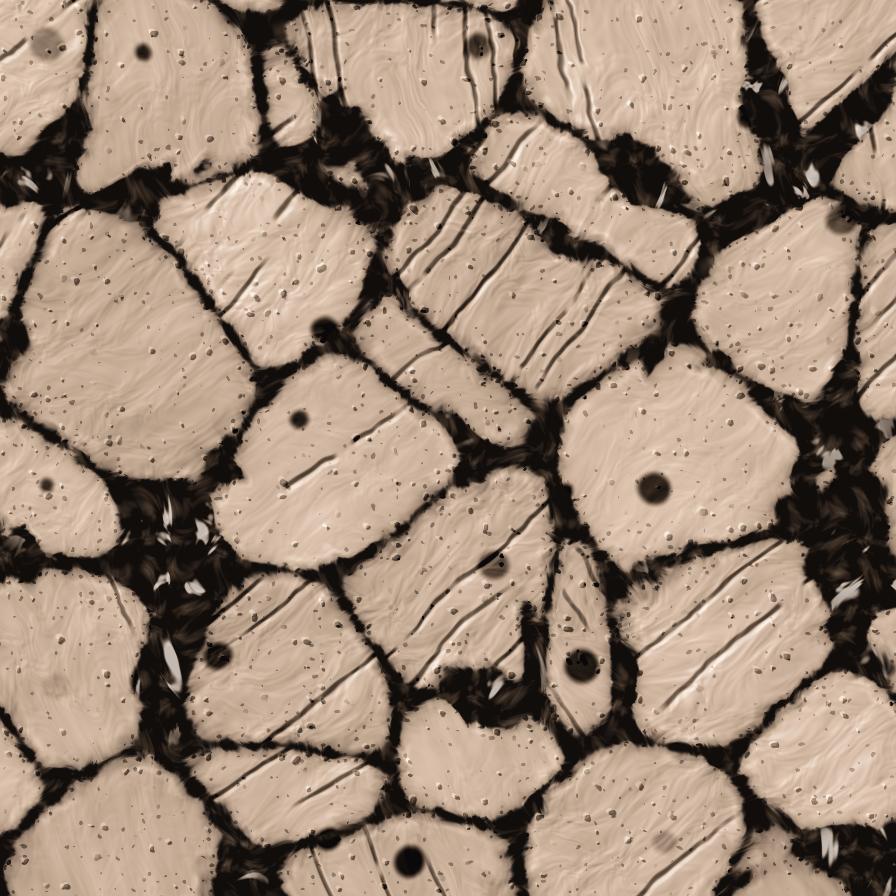
Write a Shadertoy shader that draws this texture.

```glsl
const float GRAINS = 5.0;

vec2 hash2(vec2 p) {
    vec3 a = fract(p.xyx * vec3(0.1031, 0.1030, 0.0973));
    a += dot(a, a.yzx + 33.33);
    return fract((a.xx + a.yz) * a.zy);
}

// Layered sines, each octave bent by the one before
float ripple(vec2 p) {
    float sum = 0.0, amp = 0.5;
    for (int i = 0; i < 4; i++) {
        p = mat2(0.8, 0.6, -0.6, 0.8) * p * 1.8 + sin(p.yx * 1.1) + 1.7;
        sum += amp * sin(p.x) * cos(p.y);
        amp *= 0.6;
    }
    return sum;
}

float softMin(float a, float b, float k) {
    float h = max(k - abs(a - b), 0.0) / k;
    return min(a, b) - h * h * k * 0.25;
}

// Seed offset from q (xy) and the weight that enlarges its grain (z)
vec3 grainSeed(vec2 cell, vec2 q) {
    return vec3(cell + hash2(cell) - q, 0.4 * hash2(cell + 71.0).x);
}

float power(vec3 s) { return dot(s.xy, s.xy) - s.z; }

// Weighted cellular pattern: rounded border distance (x), grain cell (yz)
vec3 grainField(vec2 q) {
    vec2 home = floor(q), nearest = home;
    float best = 100.0;
    for (int k = 0; k < 25; k++) {
        vec2 cell = home + vec2(k % 5 - 2, k / 5 - 2);
        float d = power(grainSeed(cell, q));
        if (d < best) { best = d; nearest = cell; }
    }
    vec3 own = grainSeed(nearest, q);
    float border = 1.0;
    for (int k = 0; k < 25; k++) {
        if (k == 12) continue;
        vec3 other = grainSeed(nearest + vec2(k % 5 - 2, k / 5 - 2), q);
        float gapLength = max(length(other.xy - own.xy), 0.05);
        border = softMin(border, 0.5 * (power(other) - best) / gapLength, 0.18);
    }
    return vec3(border, nearest);
}

// Scattered round pits, one at most in each cell
float pits(vec2 p, float scale, float chance, float radius) {
    vec2 cell = floor(p * scale);
    vec2 rnd = hash2(cell + scale), size = hash2(cell + 19.0);
    float d = length(fract(p * scale) - mix(vec2(0.28), vec2(0.72), rnd));
    float r = radius * mix(0.35, 1.0, size.x);
    return smoothstep(-0.04, 0.04, chance - size.y) * (1.0 - smoothstep(r - 0.05, r + 0.05, d));
}

// Broken parallel cracks; r.x runs along them
float cracks(vec2 r, float seed, float density) {
    float u = r.y * 7.0 + 0.12 * ripple(r * 2.0);
    vec2 rnd = hash2(vec2(floor(u), seed));
    float d = abs(fract(u) - mix(0.25, 0.75, rnd.y)) / 7.0;
    float broken = smoothstep(-0.3, 0.1, ripple(vec2(r.x * 2.5, floor(u) * 5.0 + seed)));
    return step(rnd.x, density) * broken * (1.0 - smoothstep(0.004, 0.021, d));
}

// Tone ladder from black (0) to white glint (6)
vec3 mineralColor(float tone) {
    vec3 ladder[7] = vec3[7](vec3(0.04, 0.03, 0.03), vec3(0.22, 0.17, 0.13),
        vec3(0.40, 0.33, 0.27), vec3(0.59, 0.50, 0.43), vec3(0.75, 0.65, 0.56),
        vec3(0.87, 0.77, 0.69), vec3(0.98, 0.95, 0.91));
    tone = clamp(tone, 0.0, 5.999);
    int i = int(tone);
    return mix(ladder[i], ladder[i + 1], fract(tone));
}

void mainImage(out vec4 fragColor, in vec2 fragCoord) {
    vec2 p = fragCoord / iResolution.y;
    vec2 bend = 0.009 * vec2(ripple(p * 9.0), ripple(p * 9.0 + 7.0));
    vec2 q = (p + bend) * GRAINS + 13.0;
    vec3 grain = grainField(q);
    vec2 rnd = hash2(grain.yz + 5.0), kind = hash2(grain.yz + 43.0);
    vec2 light = vec2(-0.0025, 0.0025);

    // Dark filling between grains, widening into pores
    float pore = smoothstep(-0.1, 0.55, ripple(p * 6.0 + 3.0));
    float rough = ripple(p * 65.0);
    float inside = grain.x + 0.028 * rough - (0.018 + 0.13 * pore * pore);
    float body = smoothstep(-0.012, 0.014, inside);
    float rim = exp(-max(inside, 0.0) / 0.035);

    // Grain face: broad shading, polishing streaks and fine relief
    float angle = 0.75 + 0.6 * (rnd.x - 0.5) + 1.2 * step(0.75, rnd.y);
    vec2 along = vec2(cos(angle), sin(angle));
    mat2 turn = mat2(along.x, -along.y, along.y, along.x);
    vec2 r = turn * q;
    vec2 grainLight = turn * light * GRAINS;
    vec2 fine = vec2(6.0, 11.0);
    float relief = ripple(r * fine) - ripple((r + grainLight) * fine);
    float streak = ripple(r * vec2(1.2, 14.0));
    float tone = 4.5 + 0.6 * (kind.x - 0.5) + 0.35 * ripple(p * 12.0) + 0.3 * streak;
    tone += relief * mix(0.6, 1.3, kind.y);

    // Cleavage cracks with a lit lip
    float density = 0.45 * kind.y * kind.y + 0.06;
    tone += 0.8 * cracks(r + grainLight * 1.5, rnd.x * 90.0, density);
    tone -= 2.9 * cracks(r, rnd.x * 90.0, density);

    // Small pits crowd the rims; a few large holes lie in the faces
    vec2 pitPoint = p + 0.004 * vec2(rough, ripple(p * 50.0 + 4.0));
    float crowd = 0.1 + 0.4 * rim + 0.22 * max(ripple(p * 10.0 + 20.0), 0.0);
    tone += 0.8 * pits(pitPoint - light, 62.0, crowd, 0.24);
    tone -= 2.4 * pits(pitPoint, 62.0, crowd, 0.24);
    tone -= 1.6 * pits(pitPoint + 0.37, 105.0, crowd, 0.26);
    tone -= 4.2 * pits(p + bend * 0.5, 10.0, 0.2, 0.2);

    // Shaded border and bright bevel
    float bevel = exp(-pow((inside - 0.055) / 0.025, 2.0));
    tone += 0.7 * bevel * smoothstep(-0.1, 0.3, ripple(p * 22.0)) - 2.0 * rim;

    // Glints and brown dust in the filling
    float glint = smoothstep(0.33, 0.62, ripple(p * vec2(42.0, 30.0) + 9.0)) * pore;
    float dust = 0.15 + 1.6 * max(rough, 0.0) + 4.5 * glint;
    vec3 filling = mineralColor(dust);
    filling = mix(filling, vec3(dot(filling, vec3(0.33))), 0.6 * glint);

    fragColor = vec4(mix(filling, mineralColor(tone), body), 1.0);
}
```
